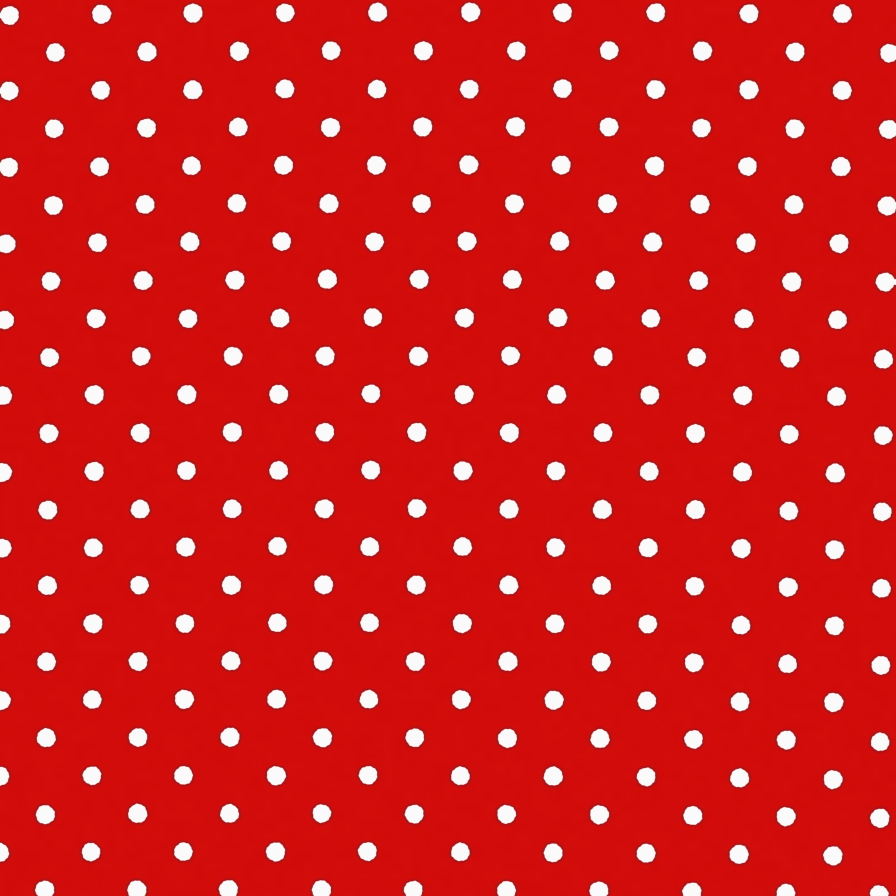
Reproduce this pattern procedurally as a Shadertoy shader.

```glsl
// White polka dots on red, in staggered rows on a slightly warped lattice.
// Each pixel checks the nearest dot of the neighbouring rows; every dot gets
// its own small offset, size and ragged outline, with a thin dark rim.

#define PITCH   vec2(0.1032, 0.04258)  // dot spacing across, row spacing down
#define ORIGIN  vec2(0.4215, 0.0140)   // centre dot of the top row, from top left
#define RADIUS  0.0104
#define RIM     0.0025                 // width of the dark halo
#define RAGGED  0.00042                // outline roughness
#define JITTER  0.0009                 // spread of dot positions
#define SOFT    0.0009                 // least edge softness
#define BOW     0.00012                // curvature of the rows
#define RED     vec3(0.82, 0.047, 0.038)
#define DARK    vec3(0.68, 0.08, 0.09)
#define WHITE   vec3(0.975, 0.982, 0.975)

float hash(vec2 p) {
    vec3 q = fract(vec3(p.xyx) * 0.1031);
    q += dot(q, q.yzx + 33.33);
    return fract((q.x + q.y) * q.z);
}

float noise(vec2 p) {
    vec2 i = floor(p), f = fract(p);
    f = f * f * (3.0 - 2.0 * f);
    return mix(mix(hash(i), hash(i + vec2(1, 0)), f.x),
               mix(hash(i + vec2(0, 1)), hash(i + vec2(1, 1)), f.x), f.y);
}

// Sideways drift of a row: a steady lean plus a step in the upper part
float rowShift(float row) {
    return -0.00033 * row - 0.0039 * smoothstep(3.0, 10.0, row);
}

// Centre of the dot at column k (half steps on odd rows)
vec2 dotCentre(float k, float row) {
    vec2 c = ORIGIN + PITCH * vec2(k, row);
    c.x += rowShift(row) + BOW * k * k;
    c.y += BOW * k * k - 0.00026 * k * (1.0 - row / 11.0);
    vec2 id = vec2(k * 2.0, row) + 60.0;
    return c + JITTER * (vec2(hash(id), hash(id + 17.0)) - 0.5);
}

// Signed distance to a ragged disc
float dotDistance(vec2 v, vec2 id) {
    float a = atan(v.y, v.x), seed = 6.283 * hash(id + 31.0);
    float wobble = 0.5 * sin(3.0 * a + seed) + 0.5 * sin(7.0 * a - 2.0 * seed)
                 + 0.4 * sin(13.0 * a + 5.0 * seed);
    float radius = RADIUS * (0.98 + 0.04 * hash(id + 43.0));
    return length(v) - radius - RAGGED * wobble;
}

// Narrow tail joining a dot to a side border that it almost touches
float tailDistance(vec2 v, vec2 c, float width) {
    float toLeft = c.x, toRight = width - c.x;
    if (min(toLeft, toRight) > 0.0135) return 1.0;
    float side = toLeft < toRight ? -1.0 : 1.0;
    v.x -= side * clamp(v.x * side, 0.0, 0.02);
    return length(v) - 0.0032;
}

void mainImage(out vec4 fragColor, in vec2 fragCoord) {
    vec2 p = fragCoord / iResolution.y;
    p.y = 1.0 - p.y;
    float width = iResolution.x / iResolution.y;
    float nearRow = floor((p.y - ORIGIN.y) / PITCH.y + 0.5);

    // Nearest dot over three rows
    float d = 1.0;
    for (int j = -1; j <= 1; j++) {
        float row = nearRow + float(j);
        float stagger = 0.5 * mod(row, 2.0);
        float x = (p.x - ORIGIN.x - rowShift(row)) / PITCH.x;
        float k = floor(x - stagger + 0.5) + stagger;
        vec2 c = dotCentre(k, row);
        vec2 v = p - c;
        d = min(d, dotDistance(v, vec2(k * 2.0, row) + 60.0));
        d = min(d, tailDistance(v, c, width));
    }

    // Flat ground with a trace of grain, then rim, then dot
    float soft = max(SOFT, 0.55 / iResolution.y);
    vec3 col = RED + 0.008 * (noise(p * 90.0) - 0.5);
    float halo = RIM + 0.0008 * (noise(p * 260.0) - 0.5);
    col = mix(col, DARK, 1.0 - smoothstep(halo - soft, halo + soft, d));
    col = mix(col, WHITE, 1.0 - smoothstep(-soft, soft, d));
    fragColor = vec4(col, 1.0);
}
```
